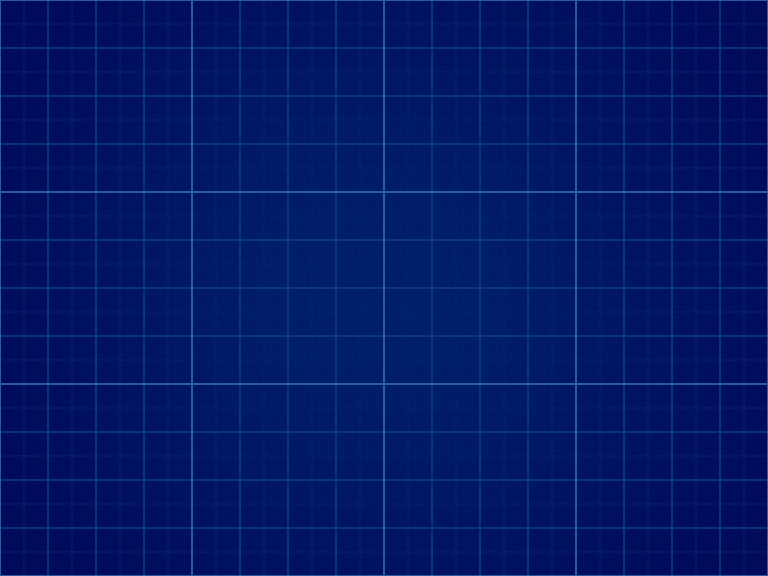
A Shadertoy shader for this pattern:

```glsl
float hash(vec2 p) {
    return fract(sin(dot(p, vec2(127.1, 311.7))) * 43758.5453);
}

float noise(vec2 p) {
    vec2 i = floor(p), f = fract(p);
    f = f * f * (3.0 - 2.0 * f);
    return mix(mix(hash(i), hash(i + vec2(1, 0)), f.x),
               mix(hash(i + vec2(0, 1)), hash(i + vec2(1, 1)), f.x), f.y);
}

// Antialiased coverage of the lines x = k * spacing and y = k * spacing
vec2 gridLines(vec2 p, float spacing, float halfWidth, float pixel) {
    vec2 d = abs(fract(p / spacing + 0.5) - 0.5) * spacing;
    return clamp(0.5 + (halfWidth - d) / pixel, 0.0, 1.0);
}

void mainImage(out vec4 fragColor, in vec2 fragCoord) {
    // Twelve small squares fit the canvas height, sixteen its width
    float pixel = 12.0 / iResolution.y;
    vec2 p = fragCoord * pixel;

    // Paper: deep blue, lighter in the middle, with faint mottling and grain
    vec2 fromCenter = (fragCoord - 0.5 * iResolution.xy) / iResolution.y;
    float vignette = smoothstep(0.0, 0.85, length(fromCenter));
    vec3 color = mix(vec3(0.0, 0.124, 0.412), vec3(0.0, 0.044, 0.355), vignette);
    color += vec3(0.0, 0.008, 0.008) * (noise(p * 0.4) - 0.5);
    color += 0.006 * (hash(floor(p * 32.0)) - 0.5);

    // Dotted lines halve every small square
    vec2 dots = smoothstep(-0.6, 0.6, sin(6.28318 * 16.0 * p.yx));
    vec2 dotted = gridLines(p + 0.5, 1.0, 0.012, pixel) * dots;
    color = mix(color, vec3(0.02, 0.18, 0.46), max(dotted.x, dotted.y));

    // Thin lines on every square
    vec2 minor = gridLines(p, 1.0, 0.0156, pixel);
    color = mix(color, vec3(0.05, 0.245, 0.515), max(minor.x, minor.y));

    // Bright lines on every fourth square
    vec2 major = gridLines(p, 4.0, 0.0156, pixel);
    color = mix(color, vec3(0.22, 0.40, 0.69), max(major.x, major.y));

    fragColor = vec4(color, 1.0);
}
```
